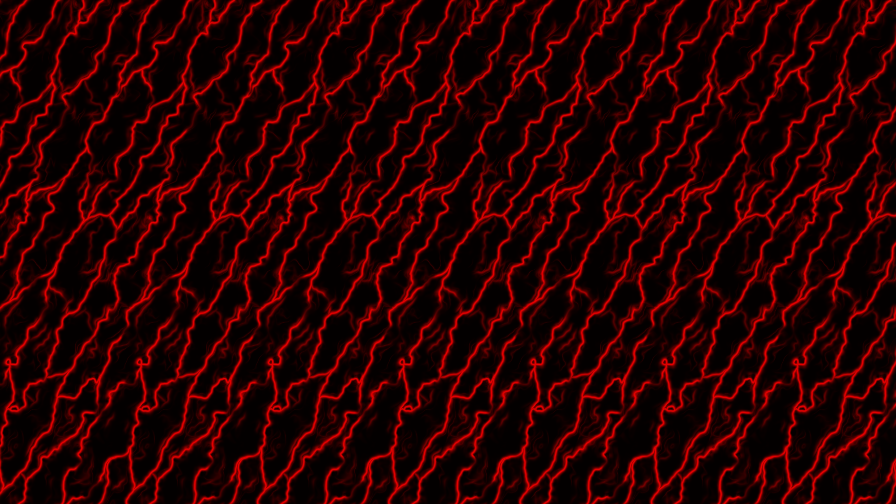
This background is drawn by a WebGL 1 fragment shader. Its source:

```glsl
precision highp float;
// Slanted, branching red veins glowing over black, tiled sideways.

uniform vec2 u_resolution;

// Lengths are in canvas heights.
const float PERIOD = 0.2605;             // width of one sideways repeat
const float SLANT = 0.52;                // sideways drift per unit of height
const vec2 MAIN_CELLS = vec2(4.0, 5.0);  // columns per repeat, rows per height
const vec2 FINE_CELLS = vec2(6.0, 9.0);
const float JITTER = 0.74;
const float GLOW_FALLOFF = 0.0022;
const float CORE_ROUNDING = 0.0016;
const float WARP = 0.024;
const float WARP_GAIN = 0.42;
const float MAIN_LEVEL = 0.88;
const float FINE_LEVEL = 0.45;
const float WISP_LEVEL = 0.18;
const float BASE_RED = 0.012;

vec2 hash2(vec2 cell) {
  vec3 a = fract(cell.xyx * vec3(0.1031, 0.1030, 0.0973));
  a += dot(a, a.yzx + 33.33);
  return fract((a.xx + a.yz) * a.zy);
}

// Contribution of one lattice corner to the gradient noise.
float corner(vec2 cell, vec2 offset, float wrap, vec2 f) {
  vec2 c = cell + offset;
  float angle = 6.2832 * hash2(vec2(mod(c.x, wrap), c.y) + 7.0).x;
  return dot(vec2(cos(angle), sin(angle)), f - offset);
}

// Gradient noise that repeats after wrap columns.
float tiledNoise(vec2 q, float wrap) {
  vec2 cell = floor(q);
  vec2 f = q - cell;
  vec2 s = f * f * f * (f * (f * 6.0 - 15.0) + 10.0);
  float low = mix(corner(cell, vec2(0.0), wrap, f),
                  corner(cell, vec2(1.0, 0.0), wrap, f), s.x);
  float high = mix(corner(cell, vec2(0.0, 1.0), wrap, f),
                   corner(cell, vec2(1.0), wrap, f), s.x);
  return mix(low, high, s.y);
}

// Three octaves of sideways and vertical wobble.
vec2 wobble(vec2 p) {
  vec2 sum = vec2(0.0);
  float cells = 5.0;
  float amplitude = WARP;
  for (int i = 0; i < 3; i++) {
    vec2 q = p * cells / PERIOD;
    sum += amplitude * vec2(tiledNoise(q, cells), tiledNoise(q + vec2(0.0, 91.5), cells));
    cells *= 2.0;
    amplitude *= WARP_GAIN;
  }
  return sum;
}

vec2 slanted(vec2 p) {
  return vec2(p.x - SLANT * p.y, p.y);
}

vec2 cellPoint(vec2 cell, float wrap) {
  vec2 h = hash2(vec2(mod(cell.x, wrap), cell.y) + 31.0 * wrap);
  return cell + 0.5 + JITTER * (h - 0.5);
}

// Glow along slanted Voronoi borders; stretch is the Jacobian of the warp.
float veins(vec2 p, mat2 stretch, vec2 cells) {
  vec2 scale = vec2(cells.x / PERIOD, cells.y);
  vec2 q = slanted(p) * scale;
  vec2 home = floor(q);
  vec2 nearest = vec2(100.0);
  for (int j = -1; j <= 1; j++) {
    for (int i = -1; i <= 1; i++) {
      vec2 r = cellPoint(home + vec2(float(i), float(j)), cells.x) - q;
      if (dot(r, r) < dot(nearest, nearest)) nearest = r;
    }
  }
  float glow = 0.0;
  vec2 across = normalize(vec2(1.0, -SLANT));
  for (int j = -2; j <= 2; j++) {
    for (int i = -2; i <= 2; i++) {
      vec2 r = cellPoint(home + vec2(float(i), float(j)), cells.x) - q;
      vec2 n = r - nearest;
      if (dot(n, n) > 0.0001) {
        // Border normal in canvas space; its length rescales the distance.
        vec2 slope = vec2(n.x * scale.x, n.y * scale.y - SLANT * n.x * scale.x);
        float steepness = max(length(slope * stretch), 0.35 * length(slope));
        float d = dot(0.5 * (r + nearest), n) / steepness;
        float rounded = length(vec2(d, CORE_ROUNDING)) - CORE_ROUNDING;
        float along = abs(dot(normalize(slope), across));
        float strength = mix(0.18, 1.0, smoothstep(0.25, 0.8, along));
        glow = max(glow, strength * exp(-rounded / GLOW_FALLOFF));
      }
    }
  }
  return glow;
}

void main() {
  vec2 p = gl_FragCoord.xy / u_resolution.y;
  vec2 shift = wobble(p);
  vec2 warped = p + shift;
  vec2 e = vec2(0.0005, 0.0);
  mat2 stretch = mat2(1.0) + mat2(wobble(p + e) - shift, wobble(p + e.yx) - shift) / e.x;

  // Slow noise lets veins fade out into loose ends.
  vec2 fadeAt = p * 5.0 / PERIOD;
  float mainFade = mix(0.3, 1.0, smoothstep(-0.42, -0.15, tiledNoise(fadeAt, 5.0)));
  float fineFade = smoothstep(-0.1, 0.4, tiledNoise(fadeAt + vec2(0.0, 40.3), 5.0));
  float red = MAIN_LEVEL * mainFade * veins(warped, stretch, MAIN_CELLS);
  red = max(red, FINE_LEVEL * fineFade * veins(warped, stretch, FINE_CELLS));

  // Faint flame-like wisps between the veins.
  vec2 wispAt = slanted(warped + 0.4 * shift) * vec2(12.0 / PERIOD, 18.0);
  float ridge = 1.0 - min(1.0, 4.5 * abs(tiledNoise(wispAt, 12.0)));
  float wispFade = smoothstep(-0.1, 0.45, tiledNoise(fadeAt + vec2(0.0, 73.7), 5.0));
  red += WISP_LEVEL * ridge * ridge * wispFade * (1.0 - red);
  gl_FragColor = vec4(BASE_RED + red, 0.0, 0.0, 1.0);
}
```
